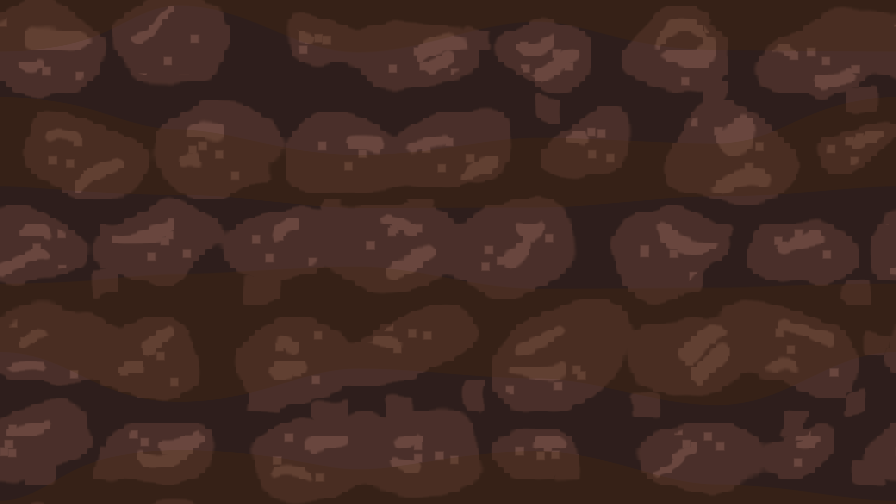
Write a Shadertoy shader that draws this texture.

```glsl
// Tiling dark earth with embedded lumpy brown stones, pale streaks and square flecks.

const vec2 TILE = vec2(16.0, 9.0);          // size of one tile in canvas units
const vec2 ROCK_GRID = vec2(7.0, 5.0);
const vec2 PEBBLE_GRID = vec2(12.0, 8.0);

const vec3 SOIL_COOL = vec3(0.18, 0.118, 0.108);
const vec3 SOIL_WARM = vec3(0.21, 0.13, 0.09);
const vec3 ROCK_COOL = vec3(0.292, 0.186, 0.163);
const vec3 ROCK_WARM = vec3(0.288, 0.178, 0.135);
const vec3 PALE_COOL = vec3(0.41, 0.275, 0.245);
const vec3 PALE_WARM = vec3(0.38, 0.25, 0.195);

vec2 hash2(vec2 id, float salt) {
    vec3 h = fract(vec3(id.xyx + salt * 7.31) * vec3(0.1031, 0.1030, 0.0973));
    h += dot(h, h.yzx + 33.33);
    return fract((h.xx + h.yz) * h.zy);
}

// Value noise in two channels, wrapping after "period" cells.
vec2 wrapNoise(vec2 p, vec2 period, float salt) {
    vec2 i = floor(p), f = fract(p);
    f = f * f * (3.0 - 2.0 * f);
    vec2 a = hash2(mod(i, period), salt);
    vec2 b = hash2(mod(i + vec2(1, 0), period), salt);
    vec2 c = hash2(mod(i + vec2(0, 1), period), salt);
    vec2 d = hash2(mod(i + vec2(1, 1), period), salt);
    return mix(mix(a, b, f.x), mix(c, d, f.x), f.y);
}

vec2 rotate(vec2 p, float angle) {
    float c = cos(angle), s = sin(angle);
    return vec2(c * p.x + s * p.y, c * p.y - s * p.x);
}

float smoothMin(float a, float b, float k) {
    float h = max(k - abs(a - b), 0.0) / k;
    return min(a, b) - h * h * k * 0.25;
}

float boxDist(vec2 p, vec2 halfSize) {
    vec2 d = abs(p) - halfSize;
    return length(max(d, 0.0)) + min(max(d.x, d.y), 0.0);
}

float lumpDist(vec2 p, vec2 halfSize) {
    vec2 e = pow(abs(p) / halfSize, vec2(2.6));
    return (pow(e.x + e.y, 1.0 / 2.6) - 1.0) * min(halfSize.x, halfSize.y);
}

float streakDist(vec2 p, float halfLength, float radius, float bend) {
    p.y += bend * p.x * p.x;
    return length(vec2(max(abs(p.x) - halfLength, 0.0), p.y)) - radius;
}

// Pale marks of one stone: curved streaks and small upright squares.
float marksDist(vec2 p, vec2 crisp, vec2 halfSize, vec2 id, float big) {
    float d = 1e3;
    for (float i = 0.0; i < 2.0; i++) {
        vec2 r = hash2(id, 11.0 + i), s = hash2(id, 15.0 + i);
        if (i > 0.5 && (big < 0.5 || s.y < 0.35)) continue;
        vec2 offset = vec2(r.x - 0.5, mix(0.15, 0.5, r.y) * (1.0 - 2.0 * i)) * halfSize;
        float len = mix(0.15, 0.42, s.x) * mix(0.4, 1.0, big);
        vec2 q = rotate(p - offset, (s.y - 0.4) * 1.1);
        d = min(d, streakDist(q, len, mix(0.08, 0.15, r.x), (r.y - 0.5) * 1.6));
    }
    for (float i = 0.0; i < 4.0; i++) {
        vec2 offset = (hash2(id, 21.0 + i) - 0.5) * 1.4 * halfSize;
        d = min(d, boxDist(crisp - offset, vec2(0.073)));
    }
    return d;
}

// x: distance to the stones, y: distance to their pale marks.
vec2 rocks(vec2 p, vec2 crisp) {
    vec2 cell = TILE / ROCK_GRID;
    vec2 result = vec2(1e3);
    float row = floor(p.y / cell.y);
    for (float j = -1.0; j <= 1.0; j++) {
        float y = row + j;
        float shift = hash2(vec2(mod(y, ROCK_GRID.y), 3.0), 1.0).x;
        float column = floor(p.x / cell.x - shift);
        for (float i = -1.0; i <= 1.0; i++) {
            vec2 grid = vec2(column + i, y);
            vec2 id = mod(grid, ROCK_GRID);
            vec2 a = hash2(id, 2.0), b = hash2(id, 3.0), c = hash2(id, 4.0);
            float big = step(0.12, c.x);
            vec2 center = (grid + 0.5 + vec2(shift, 0.0)) * cell + (a - 0.5) * vec2(0.5, 0.25);
            vec2 halfSize = mix(vec2(0.8, 0.6), vec2(1.2, 0.83), b) * mix(0.58, 1.0, big);
            vec2 q = rotate(p - center, (c.y - 0.45) * 0.8);
            vec2 lobe = vec2(sign(a.x - 0.5) * 0.75, (b.x - 0.5) * 0.5) * halfSize;
            float d = smoothMin(lumpDist(q, halfSize * vec2(0.95, 0.97)),
                                lumpDist(q - lobe, halfSize * vec2(0.5, 0.55)), 0.25);
            float marks = marksDist(p - center, crisp - center, halfSize, id, big);
            result.x = smoothMin(result.x, d, 0.14);
            result.y = min(result.y, max(marks, d + 0.1));
        }
    }
    return result;
}

float pebbles(vec2 p) {
    vec2 cell = TILE / PEBBLE_GRID, grid = floor(p / cell);
    vec2 id = mod(grid, PEBBLE_GRID), r = hash2(id, 31.0), s = hash2(id, 32.0);
    vec2 center = (grid + 0.5 + (r - 0.5) * 0.36) * cell;
    float d = boxDist(p - center, mix(vec2(0.12), vec2(0.22, 0.17), s)) - 0.08;
    return hash2(id, 33.0).x < 0.4 ? d : 1e3;
}

void mainImage(out vec4 fragColor, in vec2 fragCoord) {
    vec2 p = fragCoord / iResolution.xy * TILE;
    float pixel = TILE.y / iResolution.y;

    // Slightly stepped, wobbly outlines
    vec2 stepped = mix(p, (floor(p * 9.0) + 0.5) / 9.0, 0.55);
    vec2 q = stepped + (wrapNoise(stepped, TILE, 41.0) - 0.5) * 0.42
           + (wrapNoise(stepped * 3.0, TILE * 3.0, 42.0) - 0.5) * 0.1;

    // Wavy warm layers in the soil, which also tint the stones
    vec2 wave = wrapNoise(p / TILE * vec2(5.0, 4.0), vec2(5.0, 4.0), 43.0);
    float band = sin(6.28319 * 3.0 * p.y / TILE.y + 3.0 * wave.x) + (wave.y - 0.5) * 0.6;
    float warm = smoothstep(-0.02, 0.02, band);

    vec2 d = rocks(q, p);
    float stone = min(d.x, pebbles(q));
    vec3 color = mix(SOIL_COOL, SOIL_WARM, warm);
    color = mix(color, mix(ROCK_COOL, ROCK_WARM, warm), smoothstep(pixel, -pixel, stone) );
    color = mix(color, mix(PALE_COOL, PALE_WARM, warm), smoothstep(pixel, -pixel, d.y) );
    fragColor = vec4(color, 1.0);
}
```
